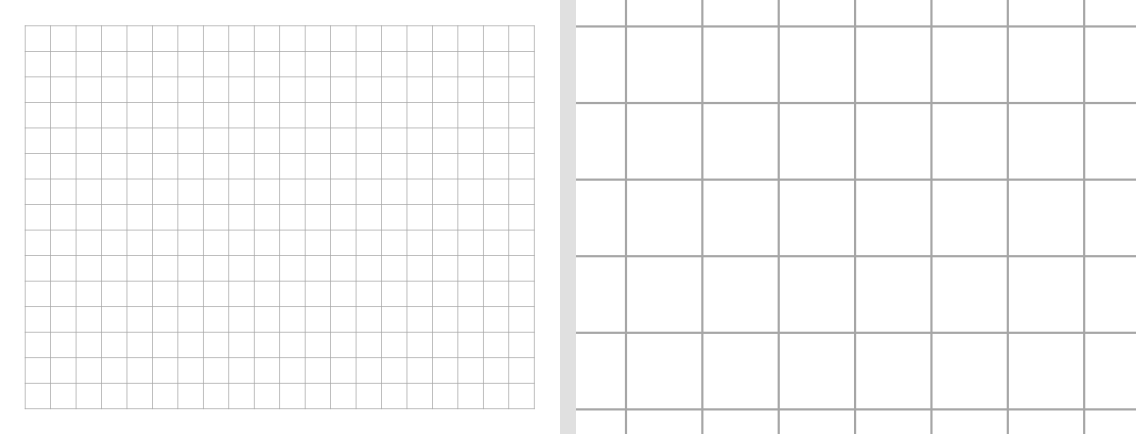
Left: the whole. Right: its middle third, enlarged.
Write a Shadertoy shader that draws this pattern.

```glsl
// Thin grey square grid, 20 by 15 cells, on a white sheet with one-cell margins.

const vec2 SHEET_CELLS = vec2(22.0, 17.0);   // sheet size, in cells
const vec2 GRID_CELLS = vec2(20.0, 15.0);    // ruled area, in cells
const vec2 GRID_ORIGIN = vec2(0.988);        // lower left corner of the grid
const float LINE_WIDTH = 0.0287;             // in cells
const vec3 PAPER = vec3(1.0);
const vec3 INK = vec3(0.65);

// Share of a pixel-wide window around x covered by the interval [lo, hi].
vec2 intervalCoverage(vec2 x, vec2 lo, vec2 hi, vec2 pixel) {
    vec2 overlap = min(hi, x + 0.5 * pixel) - max(lo, x - 0.5 * pixel);
    return clamp(overlap / pixel, 0.0, 1.0);
}

// Coverage by the ruled lines; p and pixel are in cells.
float gridCoverage(vec2 p, vec2 count, float width, vec2 pixel) {
    vec2 halfWidth = vec2(0.5 * width);
    vec2 nearest = clamp(floor(p + 0.5), vec2(0.0), count);
    vec2 lines = intervalCoverage(p, nearest - halfWidth, nearest + halfWidth, pixel);
    vec2 extent = intervalCoverage(p, -halfWidth, count + halfWidth, pixel);

    // Each line stops at the border across its own direction.
    vec2 ruled = lines * extent.yx;
    return ruled.x + ruled.y - ruled.x * ruled.y;
}

void mainImage(out vec4 fragColor, in vec2 fragCoord) {
    vec2 pixel = SHEET_CELLS / iResolution.xy;
    vec2 p = fragCoord * pixel - GRID_ORIGIN;
    float ink = gridCoverage(p, GRID_CELLS, LINE_WIDTH, pixel);
    fragColor = vec4(mix(PAPER, INK, ink), 1.0);
}
```
